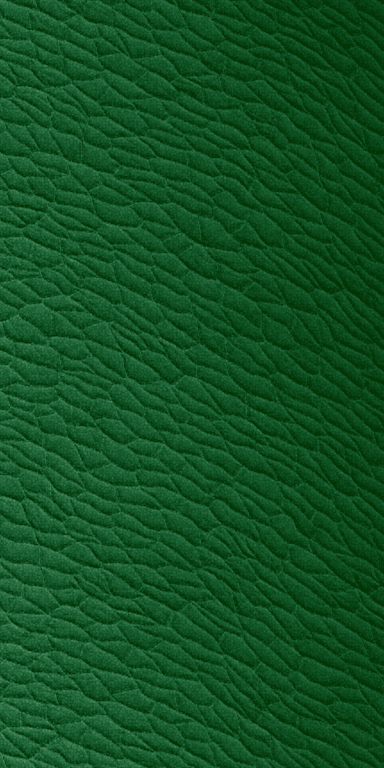
Reproduce this texture procedurally as a WebGL 2 fragment shader.

```glsl
#version 300 es
precision highp float;
// Green grained leather: sheared cellular noise forms pillow-like scales that
// flow down to the right. Their height is lit from above, then fine pebbles,
// pale crease threads and a broad sheen from the left are added.

uniform vec2 u_resolution;
out vec4 fragColor;

vec2 hash2(vec2 p) {
    vec3 q = fract(p.xyx * vec3(0.1031, 0.1030, 0.0973));
    q += dot(q, q.yzx + 33.33);
    return fract((q.xx + q.yz) * q.zy);
}

float valueNoise(vec2 p) {
    vec2 i = floor(p), f = fract(p);
    f = f * f * (3.0 - 2.0 * f);
    float low = mix(hash2(i).x, hash2(i + vec2(1, 0)).x, f.x);
    float high = mix(hash2(i + vec2(0, 1)).x, hash2(i + vec2(1, 1)).x, f.x);
    return mix(low, high, f.y);
}

// x: distance to the cell border in canvas widths, y: rise above the cell centre.
vec2 cells(vec2 p, vec2 scale, float jitter) {
    p = p * scale + 50.0;
    vec2 i = floor(p), f = fract(p);
    vec2 own = vec2(9.0);
    for (int k = 0; k < 9; k++) {
        vec2 cell = vec2(k % 3 - 1, k / 3 - 1);
        vec2 toCentre = cell + 0.5 + jitter * (hash2(i + cell) - 0.5) - f;
        if (dot(toCentre, toCentre) < dot(own, own)) own = toCentre;
    }
    float border = 9.0;
    for (int k = 0; k < 25; k++) {
        vec2 cell = vec2(k % 5 - 2, k / 5 - 2);
        vec2 other = cell + 0.5 + jitter * (hash2(i + cell) - 0.5) - f;
        vec2 across = other - own;
        if (dot(across, across) > 0.0001)
            border = min(border, dot(0.5 * (own + other), across) / length(across * scale));
    }
    return vec2(border, -own.y);
}

// Bends the plane so the grain grows steeper towards the right.
vec2 grainFlow(vec2 p) {
    vec2 bend = vec2(valueNoise(p * 4.0), valueNoise(p * 4.0 + 17.0)) - 0.5;
    vec2 wobble = vec2(valueNoise(p * 26.0 + 5.0), valueNoise(p * 26.0 + 41.0)) - 0.5;
    p += 0.04 * bend + 0.011 * wobble;
    return vec2(p.x + 0.25 * p.y, p.y + 0.28 * p.x + 0.2 * p.x * p.x);
}

// x: surface height, y: closeness to a crease, z: rise above the scale centre.
vec3 leather(vec2 p) {
    vec2 flow = grainFlow(p);
    vec2 scale = cells(flow, vec2(12.5, 23.0), 0.88);
    float minor = cells(flow + 3.0, vec2(19.0, 31.0), 0.9).x;
    float wrinkled = smoothstep(0.45, 0.75, valueNoise(p * 9.0 + 60.0));
    float height = 1.0 - exp(-scale.x / 0.006);
    height -= 0.35 * wrinkled * exp(-minor / 0.004);
    float thread = 1.0 - smoothstep(0.0005, 0.0055, scale.x);
    thread = max(thread, 0.4 * wrinkled * (1.0 - smoothstep(0.0, 0.005, minor)));
    return vec3(height, thread, scale.y);
}

void main() {
    vec2 uv = gl_FragCoord.xy / u_resolution;
    vec2 p = gl_FragCoord.xy / u_resolution.x;

    // Relief lit from above
    vec3 surface = leather(p);
    float slope = surface.x - leather(p + vec2(0.0015, 0.0045)).x;

    // Fine pebbles
    float pebble = 120.0 * cells(p, vec2(120.0), 0.85).x - 0.2;
    float speckle = valueNoise(p * 215.0 + 7.0) - 0.5;

    // Broad sheen, fading to the right and upwards
    float sheen = 0.56 - 0.42 * uv.x - 0.14 * uv.y;
    sheen += 0.1 * (valueNoise(p * 2.5 + 3.0) - 0.5);

    float contrast = 0.6 + 0.9 * sheen;
    float relief = 0.75 * slope + 0.4 * (surface.x - 0.72) + 0.25 * surface.z;
    float thread = surface.y * (0.4 + 0.3 * speckle);
    float tone = sheen + contrast * (relief + thread + 0.6 * pebble + 0.35 * speckle);
    tone = clamp(tone, -0.15, 1.25);

    // Dark to pale green
    vec3 colour = vec3(0.02, 0.24, 0.06) + tone * vec3(0.09, 0.25, 0.25);
    colour.r += 0.12 * tone * tone;
    fragColor = vec4(colour, 1.0);
}
```
